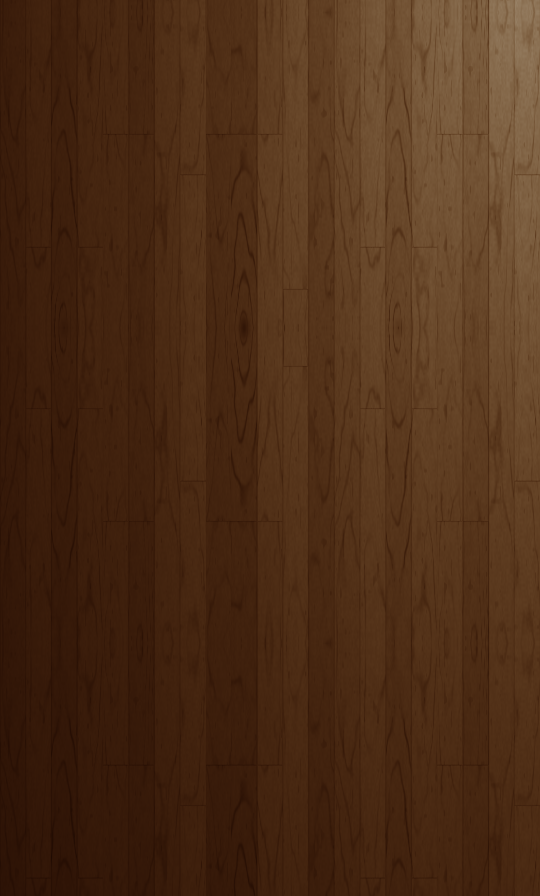
This texture is drawn by a Shadertoy shader. Its source:

```glsl
float hash(vec2 p) {
    return fract(sin(dot(p, vec2(127.1, 311.7))) * 43758.5453);
}

float noise(vec2 p) {
    vec2 i = floor(p), f = fract(p);
    f = f * f * (3.0 - 2.0 * f);
    return mix(mix(hash(i), hash(i + vec2(1, 0)), f.x),
               mix(hash(i + vec2(0, 1)), hash(i + vec2(1, 1)), f.x), f.y);
}

// Distance of each plank's end from the mirror axis; 1 means no joint
const float plankEnd[13] = float[13](1.0, 0.09, 1.0, 0.09, 0.216, 0.216, 1.0,
                                     0.171, 0.216, 0.216, 0.216, 0.043, 1.0);
const float plankTone[13] = float[13](0.98, 1.02, 0.97, 1.03, 1.01, 0.94, 1.02,
                                      1.05, 0.92, 0.92, 1.02, 1.04, 0.93);

// Brightness of the grain; p is in plank widths, x from 0 to 1
float woodGrain(vec2 p, float seed, float knot) {
    vec2 q = p + seed * vec2(37.0, 91.0);
    float wobble = noise(q * vec2(2.5, 0.45)) + 0.3 * noise(q * vec2(6.0, 1.5));

    // Growth rings: long arches, or ovals that stretch away from a knot
    float arches = 0.2 * p.y - 3.0 * pow(p.x - 0.3 - 0.4 * seed, 2.0)
                 + 3.0 * noise(q * vec2(1.2, 0.1));
    float ovals = 2.6 * length(vec2((p.x - 0.5) * 2.0, log(1.0 + 0.42 * p.y)));
    float rings = mix(arches, ovals, knot) + 0.9 * wobble;
    float line = pow(0.5 + 0.5 * sin(6.2832 * rings), 12.0);
    float patchy = smoothstep(0.2, 0.8, noise(q * vec2(2.5, 0.5) + 5.0));
    float strength = mix(0.12, 0.2, knot) * (0.25 + patchy);

    // Fine fibres and short dark flecks
    float fibre = noise(q * vec2(15.0, 2.5)) + noise(q * vec2(24.0, 9.0)) - 1.0;
    float fleck = smoothstep(0.84, 0.95, noise(q * vec2(11.0, 2.0) + 17.0));
    return 1.0 - strength * line + 0.05 * fibre - 0.1 * fleck;
}

void mainImage(out vec4 fragColor, in vec2 fragCoord) {
    vec2 uv = fragCoord / iResolution.xy;

    // 21 columns whose pattern repeats every 13, mirrored along the height
    float x = uv.x * 21.0;
    int column = int(mod(floor(x), 13.0));
    float across = fract(x);
    float along = abs(mod(uv.y - 0.282, 0.704) - 0.352);

    float end = plankEnd[column];
    float seed = hash(vec2(float(column) + 1.0, step(end, along) + 3.0));
    float knot = (column == 2 || column == 9) && along < end ? 1.0 : 0.0;
    vec2 p = vec2(across, along * 35.0);

    // Light falls off from the upper right corner
    float tone = 0.57 * exp(-0.95 * length((uv - vec2(0.95, 1.05)) * vec2(1.0, 0.75)));
    tone *= plankTone[column] * (0.98 + 0.04 * seed);
    tone *= woodGrain(p, seed, knot);

    // Dark heart of the knots
    vec2 heart = (p - vec2(0.5, 0.0)) / vec2(0.17, 0.42);
    tone *= 1.0 - (column == 9 ? 0.35 : 0.1) * knot * exp(-dot(heart, heart));

    // Faint seams of uneven depth and joints at plank ends
    float pixel = 1.0 / iResolution.y;
    float seamWidth = 21.0 / iResolution.x;
    float seam = 1.0 - smoothstep(0.0, 0.01 + seamWidth, min(across, 1.0 - across));
    seam *= 0.2 * hash(vec2(mod(floor(x + 0.5), 13.0), 8.0));
    float joint = 1.0 - smoothstep(0.0002, 0.0002 + pixel, abs(along - end));
    tone *= 1.0 - max(seam, 0.13 * joint);

    // Darker wood turns redder and more saturated
    vec3 color = vec3(1.0, 1.15, 1.37) * pow(vec3(max(tone, 0.0)), vec3(1.0, 1.58, 2.37));
    fragColor = vec4(color, 1.0);
}
```
